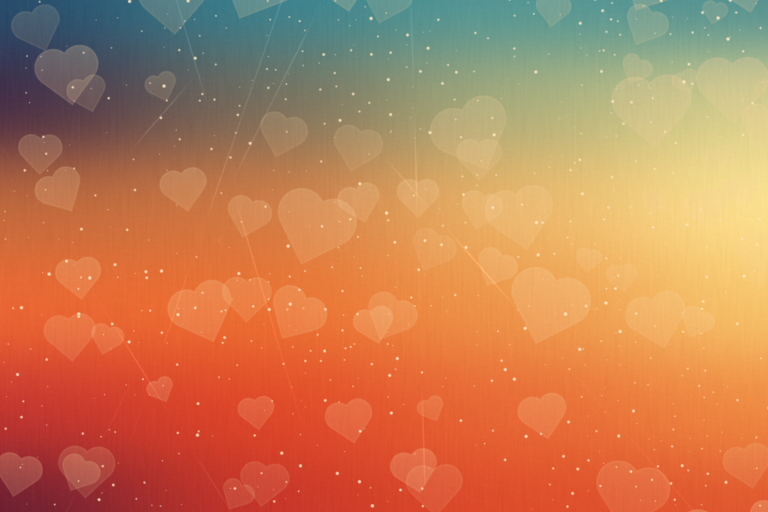
Write a WebGL 1 fragment shader that draws this background.

```glsl
precision highp float;
// Warm sunset blur strewn with translucent hearts, dust and faint scratches.
// Four vertical colour ramps are blended across the width; hearts and specks
// are scattered on jittered grids, and gradient noise adds a woven grain.
uniform vec2 u_resolution;

vec2 hash2(vec2 c) {
  return fract(sin(vec2(dot(c, vec2(127.1, 311.7)), dot(c, vec2(269.5, 183.3)))) * 43758.5);
}

float gradientNoise(vec2 p) {
  vec2 i = floor(p), f = p - i;
  vec2 w = f * f * f * (f * (f * 6.0 - 15.0) + 10.0);
  vec2 e = vec2(1.0, 0.0);
  float a = dot(hash2(i) * 2.0 - 1.0, f);
  float b = dot(hash2(i + e.xy) * 2.0 - 1.0, f - e.xy);
  float c = dot(hash2(i + e.yx) * 2.0 - 1.0, f - e.yx);
  float d = dot(hash2(i + e.xx) * 2.0 - 1.0, f - e.xx);
  return mix(mix(a, b, w.x), mix(c, d, w.x), w.y);
}

// Bell-shaped weight of a colour stop
float bell(float d, float width) {
  return exp(-d * d / (width * width));
}

// Six evenly spaced colours from top (t = 0) to bottom (t = 1)
vec3 ramp(float t, vec3 c0, vec3 c1, vec3 c2, vec3 c3, vec3 c4, vec3 c5) {
  float w0 = bell(t, 0.13), w1 = bell(t - 0.2, 0.13), w2 = bell(t - 0.4, 0.13);
  float w3 = bell(t - 0.6, 0.13), w4 = bell(t - 0.8, 0.13), w5 = bell(t - 1.0, 0.13);
  return (c0 * w0 + c1 * w1 + c2 * w2 + c3 * w3 + c4 * w4 + c5 * w5)
       / (w0 + w1 + w2 + w3 + w4 + w5);
}

vec3 sunset(vec2 uv) {
  float t = 1.0 - uv.y;
  vec3 left = ramp(t, vec3(0.14, 0.29, 0.42), vec3(0.23, 0.13, 0.26), vec3(0.76, 0.42, 0.24),
                      vec3(0.94, 0.41, 0.20), vec3(0.77, 0.20, 0.19), vec3(0.36, 0.11, 0.20));
  vec3 midLeft = ramp(t, vec3(0.21, 0.52, 0.58), vec3(0.46, 0.42, 0.35), vec3(0.82, 0.47, 0.26),
                         vec3(0.93, 0.44, 0.19), vec3(0.88, 0.27, 0.15), vec3(0.78, 0.20, 0.16));
  vec3 midRight = ramp(t, vec3(0.31, 0.59, 0.59), vec3(0.67, 0.69, 0.49), vec3(0.93, 0.72, 0.41),
                          vec3(0.93, 0.59, 0.29), vec3(0.91, 0.41, 0.21), vec3(0.87, 0.29, 0.16));
  vec3 right = ramp(t, vec3(0.29, 0.55, 0.57), vec3(0.87, 0.82, 0.55), vec3(1.0, 0.91, 0.59),
                       vec3(0.97, 0.79, 0.43), vec3(0.94, 0.55, 0.26), vec3(0.87, 0.33, 0.18));
  vec4 w = vec4(bell(uv.x, 0.22), bell(uv.x - 0.33, 0.22),
                bell(uv.x - 0.67, 0.22), bell(uv.x - 1.0, 0.22));
  return (left * w.x + midLeft * w.y + midRight * w.z + right * w.w) / dot(w, vec4(1.0));
}

// Signed distance to a heart, tip at the origin, about 1.1 tall
float heart(vec2 p) {
  p.x = abs(p.x);
  if (p.x + p.y > 1.0) return length(p - vec2(0.25, 0.75)) - 0.35355;
  vec2 top = p - vec2(0.0, 1.0), side = p - 0.5 * max(p.x + p.y, 0.0);
  return sqrt(min(dot(top, top), dot(side, side))) * sign(p.x - p.y);
}

// Translucent hearts, at most one per grid cell
vec3 addHearts(vec3 col, vec2 p, float cell, float share, float seed, float px) {
  vec2 base = floor(p / cell);
  for (int j = -1; j <= 1; j++) {
    for (int i = -1; i <= 1; i++) {
      vec2 id = base + vec2(float(i), float(j));
      vec2 place = hash2(id + seed), look = hash2(id + seed + 37.0);
      float present = step(hash2(id + seed + 71.0).x, share);
      float size = cell * mix(0.32, 0.62, look.x);
      float turn = (look.y - 0.5) * 1.1;
      vec2 q = (p - (id + 0.12 + 0.76 * place) * cell) / size;
      q = mat2(cos(turn), -sin(turn), sin(turn), cos(turn)) * q + vec2(0.0, 0.55);
      float d = heart(q) * size;
      float body = 1.0 - smoothstep(-px, px, d);
      float rim = body * smoothstep(-0.006, 0.0, d);
      float alpha = mix(0.10, 0.27, look.x * 0.4 + place.y * 0.6) * (0.75 + 0.3 * q.y);
      col = mix(col, vec3(0.97, 0.82, 0.62), present * (body * alpha + rim * 0.06));
    }
  }
  return col;
}

// Bright dust grains, denser where the noise is high
float dust(vec2 p, float cell, float seed, float px) {
  vec2 id = floor(p / cell);
  vec2 place = hash2(id + seed), look = hash2(id + seed + 19.0);
  float radius = mix(0.0008, 0.0032, look.x * look.x);
  float d = length(p - (id + 0.15 + 0.7 * place) * cell);
  float present = step(look.y, 0.4 + 0.5 * gradientNoise(id * cell * 4.0));
  return present * (0.35 + 0.55 * look.x) * (1.0 - smoothstep(radius - px, radius + px, d));
}

void main() {
  vec2 uv = gl_FragCoord.xy / u_resolution;
  vec2 p = gl_FragCoord.xy / u_resolution.y;
  float px = 1.0 / u_resolution.y;
  vec3 col = sunset(uv);

  // Hearts in two sizes
  col = addHearts(col, p, 0.22, 0.8, 5.0, px);
  col = addHearts(col, p, 0.13, 0.42, 23.0, px);

  // Long faint scratches
  for (int k = 0; k < 7; k++) {
    vec2 r = hash2(vec2(float(k), 9.0));
    float angle = (r.y - 0.5) * 1.6;
    float d = abs(dot(p - vec2(1.5 * r.x, 0.6), vec2(cos(angle), sin(angle))));
    float worn = smoothstep(-0.1, 0.3, gradientNoise(p * 5.0 + float(k) * 7.0));
    col += 0.07 * worn * (1.0 - smoothstep(0.0, 0.001 + px, d));
  }

  // Dust and vertical woven grain
  float grains = max(dust(p, 0.034, 3.0, px), dust(p, 0.061, 47.0, px));
  col = mix(col, vec3(1.0, 0.91, 0.76), grains);
  col += 0.018 * gradientNoise(p * vec2(190.0, 14.0)) + 0.012 * gradientNoise(p * 160.0);
  gl_FragColor = vec4(clamp(col, 0.0, 1.0), 1.0);
}
```
